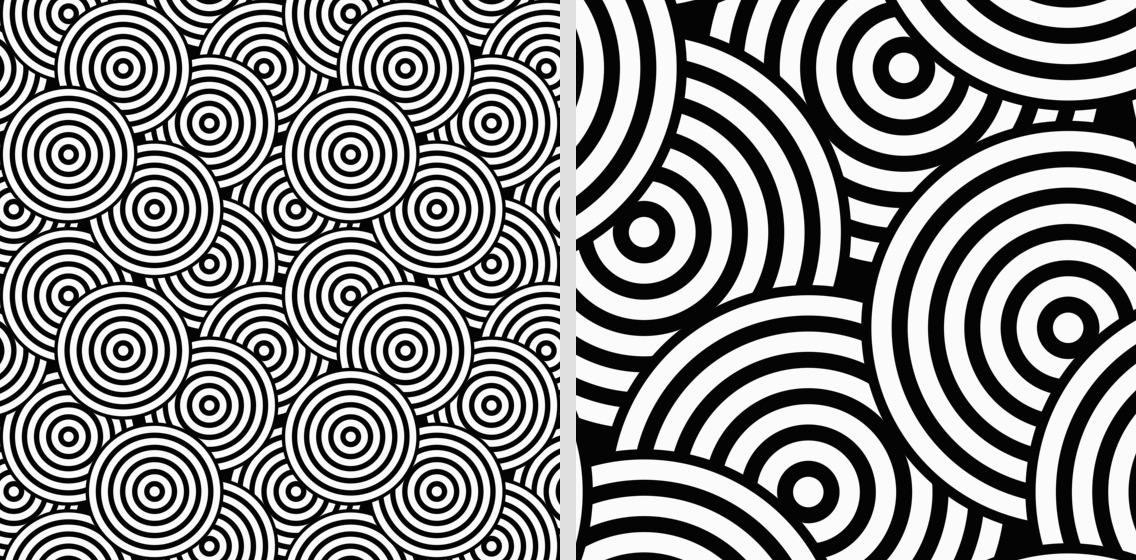
Left, the full canvas; right, a detail of the centre.
Write a WebGL 1 fragment shader that draws this pattern.

```glsl
precision highp float;

// Overlapping black and white bullseye discs in a square repeating tile.
// Each tile stacks four outer discs, then four inner discs on a tilted square;
// every layer is wrapped to its nearest copy and painted over those below.

uniform vec2 u_resolution;

const vec3 BLACK = vec3(0.015);
const vec3 WHITE = vec3(0.985);

const float PERIOD = 0.5039;               // tile size in canvas units
const vec2 ORIGIN = vec2(0.1224, 0.7240);  // centre of the first top disc
const vec2 SUNKEN_CELL = vec2(0.0, -1.0);  // the tile whose top disc lies low

// Lengths below are in tile units
const vec2 SIDE = vec2(0.305, -0.194);     // side of the tilted square
const float OUTWARD = 0.194;               // diagonal shift of outer discs
const float DISC_RADIUS = 0.2445;
const float RING_PITCH = 0.0429;
const float RING_HALF_WIDTH = 0.0120;
const float RING_START = 0.0060;

// Centre of the inner disc at a corner (0 or 1 on each axis)
vec2 innerCentre(vec2 corner) {
  return corner.x * SIDE + corner.y * vec2(-SIDE.y, SIDE.x);
}

vec2 outerCentre(vec2 corner) {
  return innerCentre(corner) + OUTWARD * (2.0 * corner - 1.0);
}

// Tile that owns the nearest copy of a disc
vec2 nearestCell(vec2 p, vec2 centre) {
  return floor(p - centre + 0.5);
}

float fill(float signedDist, float blur) {
  return 1.0 - smoothstep(-blur, blur, signedDist);
}

// White amount of the concentric rings, starting with the centre dot
float rings(float radius, float blur) {
  float offset = mod(radius - RING_START + 0.5 * RING_PITCH, RING_PITCH);
  return fill(abs(offset - 0.5 * RING_PITCH) - RING_HALF_WIDTH, blur);
}

// Paint one repeated disc over the layers below
float stamp(float below, vec2 p, vec2 centre, float visible, float blur) {
  float radius = length(p - centre - nearestCell(p, centre));
  float cover = visible * fill(radius - DISC_RADIUS, blur);
  return mix(below, rings(radius, blur), cover);
}

void main() {
  float canvas = min(u_resolution.x, u_resolution.y);
  vec2 p = (gl_FragCoord.xy / canvas - ORIGIN) / PERIOD;
  float blur = 0.85 / (canvas * PERIOD);

  vec2 cellOffset = abs(nearestCell(p, vec2(0.0)) - SUNKEN_CELL);
  float sunken = 1.0 - step(0.5, cellOffset.x + cellOffset.y);
  float white = 0.0;

  // Outer discs, walking round the square
  for (int i = 0; i < 4; i++) {
    float n = float(i);
    vec2 corner = vec2(step(abs(n - 1.5), 0.6), step(1.5, n));
    white = stamp(white, p, outerCentre(corner), 1.0, blur);
    // The sunken disc covers only the first outer layer
    if (i == 0) white = stamp(white, p, vec2(0.0), sunken, blur);
  }

  // Inner discs, from the far corner back to the origin
  for (int i = 0; i < 4; i++) {
    float n = 3.0 - float(i);
    vec2 corner = vec2(mod(n, 2.0), floor(n / 2.0));
    float visible = i == 3 ? 1.0 - sunken : 1.0;
    white = stamp(white, p, innerCentre(corner), visible, blur);
  }

  gl_FragColor = vec4(mix(BLACK, WHITE, white), 1.0);
}
```
